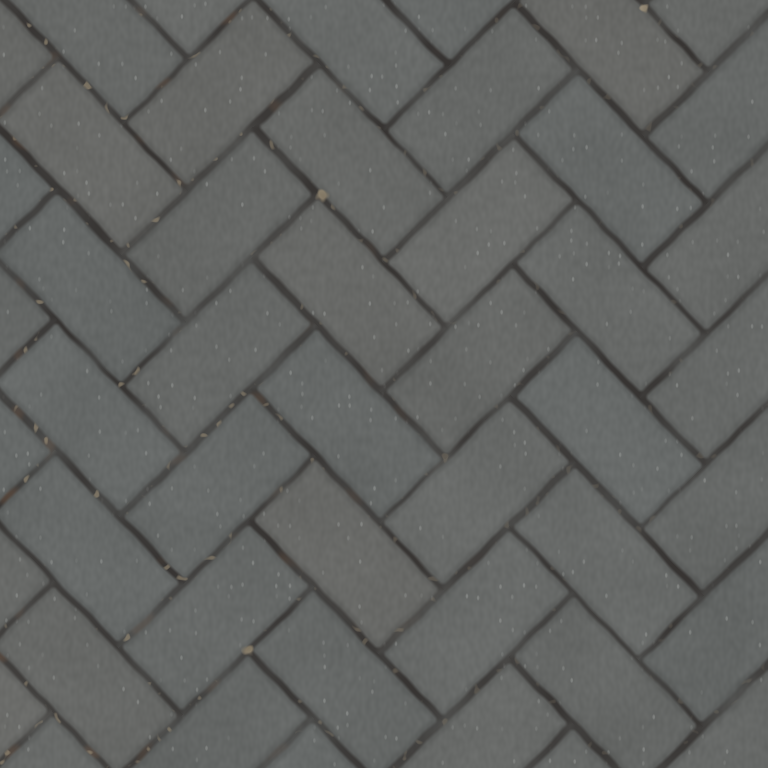
This texture is drawn by a Shadertoy shader. Its source:

```glsl
// Grey concrete pavers in a diagonal herringbone, about three repeats across and six down.
// A skewed unit grid assigns each square to a 2:1 brick; a box distance cuts the joints,
// and gradient noise adds grain, uneven joint depth, pale specks and sandy debris.

const vec2 ALONG_DOWN = vec2(0.0839, -0.0872);  // brick width, down to the right
const vec2 ALONG_UP = vec2(0.0854, 0.0833);     // brick width, up to the right
const vec2 GRID_ORIGIN = vec2(0.3294, 0.8346);

const vec3 PAVER = vec3(0.402, 0.410, 0.403);
const vec3 JOINT = vec3(0.215, 0.205, 0.198);
const vec3 SAND = vec3(0.60, 0.55, 0.46);
const vec3 RUST = vec3(0.43, 0.31, 0.23);
const vec3 SPECK = vec3(0.58, 0.59, 0.58);

vec2 hash2(vec2 p) {
    vec3 h = fract(p.xyx * vec3(0.1031, 0.1030, 0.0973));
    h += dot(h, h.yzx + 33.33);
    return fract((h.xx + h.yz) * h.zy);
}

float gradientDot(vec2 corner, vec2 offset) {
    float angle = 6.2832 * hash2(corner).x;
    return dot(vec2(cos(angle), sin(angle)), offset);
}

// Gradient noise, roughly -0.7 to 0.7
float noise(vec2 p) {
    vec2 i = floor(p), f = fract(p);
    vec2 u = f * f * f * (f * (f * 6.0 - 15.0) + 10.0);
    vec2 e = vec2(0.0, 1.0);
    return mix(mix(gradientDot(i, f), gradientDot(i + e.yx, f - e.yx), u.x),
               mix(gradientDot(i + e.xy, f - e.xy), gradientDot(i + e.yy, f - e.yy), u.x), u.y);
}

float fbm(vec2 p) {
    float sum = 0.0, amplitude = 0.6;
    for (int i = 0; i < 3; i++) {
        sum += amplitude * noise(p);
        p = p * 2.03 + 17.1;
        amplitude *= 0.5;
    }
    return sum;
}

// Lower corner (xy) and size (zw) of the herringbone brick that covers q
vec4 herringbone(vec2 q) {
    vec2 cell = floor(q);
    float k = mod(cell.x + cell.y, 4.0);
    if (k < 1.5) return vec4(cell - vec2(step(0.5, k), 0.0), 2.0, 1.0);
    return vec4(cell - vec2(0.0, step(2.5, k)), 1.0, 2.0);
}

float roundedBox(vec2 p, vec2 halfSize, float radius) {
    vec2 d = abs(p) - halfSize + radius;
    return length(max(d, 0.0)) + min(max(d.x, d.y), 0.0) - radius;
}

// Scattered, slightly upright pale flecks
float specks(vec2 p, float density, float chance) {
    vec2 g = p * density, cell = floor(g);
    vec2 place = hash2(cell), kind = hash2(cell + 71.7);
    vec2 d = (fract(g) - mix(vec2(0.3), vec2(0.7), place)) * vec2(1.5, 0.85);
    return smoothstep(0.25, 0.06, length(d)) * step(kind.x, chance) * mix(0.25, 1.0, kind.y);
}

// Crumbs lodged near grid corners, where joints meet
float debris(vec2 q, float chance, float roughness) {
    vec2 corner = floor(q + 0.5);
    vec2 place = hash2(corner + 5.3), kind = hash2(corner + 43.9);
    float d = length(q - corner - (place - 0.5) * 0.12) + roughness;
    float size = mix(0.05, 0.085, kind.y);
    return smoothstep(size, size * 0.4, d) * step(kind.x, chance);
}

void mainImage(out vec4 fragColor, in vec2 fragCoord) {
    vec2 p = fragCoord / iResolution.y;
    float pixel = 1.0 / (iResolution.y * length(ALONG_UP));

    // Brick space, with slightly wavering edges
    vec2 q = inverse(mat2(ALONG_DOWN, ALONG_UP)) * (p - GRID_ORIGIN);
    vec4 brick = herringbone(q);
    vec2 id = brick.xy;
    vec2 wobble = 0.022 * vec2(noise(p * 28.0), noise(p * 28.0 + 40.0));
    vec2 shift = (hash2(id) - 0.5) * 0.022;
    vec2 local = q - id - 0.5 * brick.zw + wobble + shift;
    vec2 halfSize = 0.5 * brick.zw - 0.034;
    float d = roundedBox(local, halfSize, 0.045);

    // Paver face: tone per brick, broad stains, fine upright grain
    vec2 tint = hash2(id + 19.0) - 0.5;
    float grain = noise(p * vec2(170.0, 95.0)) + 0.6 * noise(p * vec2(85.0, 60.0) + 9.0);
    vec3 color = PAVER + 0.016 * tint.x + 0.010 * tint.y * vec3(1.0, 0.0, -0.6);
    color += 0.035 * fbm(p * 7.0) + 0.022 * grain;
    color = mix(color, SPECK, 0.6 * specks(p, 65.0, 0.13));
    color *= 1.0 - 0.09 * smoothstep(-0.085, -0.01, d);

    // Joints: those running down to the right are in deeper shadow
    vec2 edge = halfSize - abs(local);
    float shadowed = smoothstep(-0.05, 0.05, edge.x - edge.y);
    float depth = clamp(0.62 + 0.20 * shadowed + 0.65 * noise(p * 13.0 + 3.0), 0.35, 1.0);
    float blur = 0.018 + 0.5 * pixel;
    float joint = smoothstep(-blur, blur, d);
    float leftward = 1.0 - smoothstep(0.1, 0.75, p.x);
    vec3 fill = mix(JOINT, RUST, 0.5 * smoothstep(0.15, 0.5, noise(p * 24.0)) * leftward);
    color = mix(color, fill, joint * depth);

    // Grit along the joints and larger crumbs at their crossings
    float grit = smoothstep(0.28, 0.5, noise(p * 75.0 + 11.0)) * smoothstep(-0.02, 0.02, d);
    color = mix(color, SAND, grit * mix(0.2, 0.65, leftward));
    float crumb = debris(q, mix(0.05, 0.24, leftward), 0.035 * noise(p * 110.0));
    color = mix(color, SAND + 0.1 * noise(p * 60.0), 0.8 * crumb);

    fragColor = vec4(color, 1.0);
}
```
